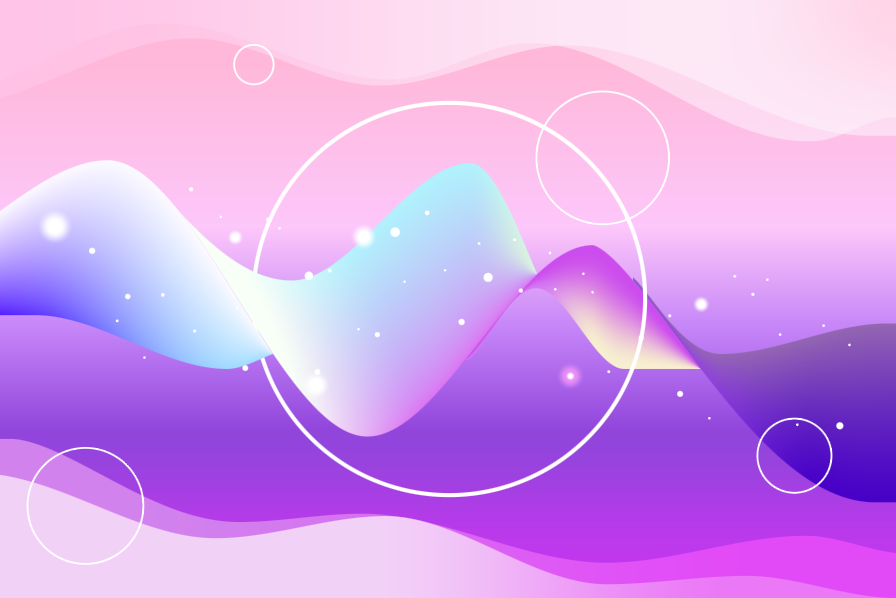
This background is drawn by a Shadertoy shader. Its source:

```glsl
float hash(float n) { return fract(sin(n * 12.99) * 43758.55); }

// Anti-aliased coverage of the side where d is positive
float fill(float d) { return clamp(d / fwidth(d) + 0.5, 0.0, 1.0); }

float band(float y, float low, float high) { return fill(y - low) * fill(high - y); }

float across(float y, float low, float high) {
    return clamp((y - low) / max(high - low, 0.001), 0.0, 1.0);
}

// Eased climb between two knots; z skews the approach to the second
float climb(float x, vec3 a, vec3 b) {
    float t = pow(clamp((x - a.x) / (b.x - a.x), 0.0, 1.0), b.z);
    return (b.y - a.y) * t * t * (3.0 - 2.0 * t);
}

float wave(float x, vec3 a, vec3 b, vec3 c) {
    return a.y + climb(x, a, b) + climb(x, b, c);
}

float wave(float x, vec3 a, vec3 b, vec3 c, vec3 d, vec3 e) {
    return wave(x, a, b, c) + climb(x, c, d) + climb(x, d, e);
}

float ring(vec2 p, vec2 center, float radius, float halfWidth) {
    return fill(halfWidth - abs(length(p - center) - radius));
}

float glow(vec2 p, vec2 center, float radius) {
    return smoothstep(radius, radius * 0.3, length(p - center));
}

vec3 backdrop(float y) {
    vec3 col = mix(vec3(0.75, 0.22, 0.93), vec3(0.57, 0.27, 0.86), smoothstep(0.06, 0.28, y));
    col = mix(col, vec3(0.77, 0.52, 0.97), clamp((y - 0.28) / 0.17, 0.0, 1.0));
    col = mix(col, vec3(0.99, 0.78, 0.98), clamp((y - 0.45) / 0.17, 0.0, 1.0));
    return mix(col, vec3(1.0, 0.72, 0.85), clamp((y - 0.62) / 0.28, 0.0, 1.0));
}

void mainImage(out vec4 fragColor, in vec2 fragCoord) {
    vec2 p = fragCoord / iResolution.xy * vec2(1.5, 1.0);
    float x = p.x, y = p.y;
    vec3 white = vec3(1.0);
    vec3 col = backdrop(y);

    // Translucent waves along the top
    float topA = wave(x, vec3(-0.156, 0.824, 1), vec3(0.273, 0.961, 1), vec3(0.654, 0.867, 1),
                      vec3(0.889, 0.928, 1), vec3(1.348, 0.764, 1)) + 0.04 * smoothstep(1.36, 1.5, x);
    float topB = wave(x, vec3(-0.098, 0.82, 1), vec3(0.322, 0.936, 1), vec3(0.635, 0.857, 1),
                      vec3(0.951, 0.924, 1), vec3(1.455, 0.773, 1));
    vec3 veil = mix(vec3(1.0, 0.78, 0.92), vec3(0.99, 0.95, 0.99), smoothstep(0.0, 1.1, x));
    veil = mix(veil, vec3(1.0, 0.85, 0.91), smoothstep(1.2, 1.55, x) * smoothstep(0.75, 1.0, y));
    col = mix(col, veil, 0.55 * fill(y - topA));
    col = mix(col, veil, 0.6 * fill(y - topB));

    // Waves along the bottom
    float lowBack = wave(x, vec3(0.02, 0.266, 1), vec3(0.4, 0.127, 0.85), vec3(0.605, 0.141, 1),
                         vec3(1.016, 0.059, 1), vec3(1.348, 0.104, 1)) - 0.03 * smoothstep(1.35, 1.52, x);
    float lowFront = wave(x, vec3(-0.04, 0.209, 1), vec3(0.361, 0.1, 1), vec3(0.645, 0.137, 1),
                          vec3(1.016, 0.023, 1), vec3(1.25, 0.037, 1)) - 0.037 * smoothstep(1.25, 1.5, x);
    vec3 orchid = mix(vec3(0.82, 0.51, 0.93), vec3(0.89, 0.29, 0.97), smoothstep(0.2, 1.3, x));
    vec3 blush = mix(vec3(0.95, 0.82, 0.97), vec3(0.92, 0.47, 0.97), smoothstep(0.6, 1.25, x));
    col = mix(col, orchid, fill(lowBack - y));
    col = mix(col, blush, fill(lowFront - y));

    // Edges of the twisting ribbon
    float spine = wave(x, vec3(-0.195, 0.551, 1), vec3(0.18, 0.732, 1), vec3(0.615, 0.27, 1),
                       vec3(0.992, 0.59, 1), vec3(1.465, 0.16, 0.75));
    float leftHem = wave(x, vec3(0.059, 0.473, 1), vec3(0.38, 0.383, 1), vec3(0.488, 0.414, 1));
    float crest = wave(x, vec3(0.215, 0.727, 1), vec3(0.488, 0.531, 0.7), vec3(0.787, 0.727, 1),
                       vec3(1.0, 0.383, 1), vec3(1.2, 0.39, 1));
    float rightHem = wave(x, vec3(0.781, 0.398, 1), vec3(0.898, 0.518, 0.8), vec3(1.045, 0.383, 1));
    float tail = wave(x, vec3(1.055, 0.539, 1), vec3(1.207, 0.408, 0.7), vec3(1.484, 0.459, 1));

    // Magenta fold fading to cream
    float t = across(y, rightHem, spine);
    vec3 cream = mix(vec3(0.83, 0.48, 0.95), vec3(0.97, 0.94, 0.81), smoothstep(0.9, 1.0, x));
    vec3 fold = mix(cream, vec3(0.8, 0.3, 0.93), smoothstep(0.0, 0.95, t));
    col = mix(col, fold, band(y, rightHem, spine) * step(0.77, x) * step(x, 1.18));

    // Dark violet tail
    t = across(y, spine, tail);
    vec3 indigo = mix(vec3(0.58, 0.28, 0.86), vec3(0.28, 0.0, 0.78), smoothstep(1.15, 1.38, x));
    vec3 tailColor = mix(indigo, vec3(0.58, 0.4, 0.7), pow(t, 1.3));
    col = mix(col, tailColor, band(y, spine, tail) * step(1.06, x));

    // Large ring, passing behind the left half of the ribbon
    col = mix(col, white, ring(p, vec2(0.752, 0.5), 0.328, 0.0034));

    // White to blue wing
    t = across(y, leftHem, spine);
    vec3 blue = mix(vec3(0.3, 0.05, 1.0), vec3(0.62, 0.86, 1.0), smoothstep(-0.08, 0.42, x));
    vec3 wing = mix(blue, vec3(0.99, 0.98, 1.0), pow(t, 0.8));
    col = mix(col, wing, band(y, leftHem, spine) * step(x, 0.47));

    // Cyan to magenta sail
    t = across(y, spine, crest);
    vec3 sail = mix(vec3(0.87, 0.44, 0.95), vec3(0.69, 0.95, 0.99), pow(t, 0.65));
    sail = mix(sail, vec3(0.89, 0.96, 0.85), 0.8 * smoothstep(0.78, 0.9, x) * smoothstep(0.1, 0.7, t));
    sail = mix(sail, vec3(0.97, 1.0, 0.97), smoothstep(0.62, 0.38, x - 0.1 * (1.0 - t)));
    col = mix(col, sail, band(y, spine, crest) * step(0.25, x) * step(x, 0.95));

    // Thin rings
    float thin = ring(p, vec2(0.425, 0.892), 0.033, 0.0015);
    thin = max(thin, ring(p, vec2(1.009, 0.736), 0.111, 0.0015));
    thin = max(thin, ring(p, vec2(1.33, 0.238), 0.062, 0.0015));
    thin = max(thin, ring(p, vec2(0.143, 0.154), 0.097, 0.0015));
    col = mix(col, white, thin);

    // Main glows
    float light = max(glow(p, vec2(0.092, 0.621), 0.031), glow(p, vec2(0.609, 0.604), 0.023));
    light = max(light, max(glow(p, vec2(0.529, 0.356), 0.024), glow(p, vec2(1.174, 0.491), 0.015)));
    light = max(light, glow(p, vec2(0.394, 0.603), 0.014));
    col = mix(col, vec3(0.97, 0.6, 0.98), 0.8 * glow(p, vec2(0.955, 0.371), 0.024));
    col = mix(col, white, max(light, glow(p, vec2(0.955, 0.371), 0.008)));

    // Sparkles scattered along the ribbon
    for (float i = 1.0; i < 46.0; i++) {
        float sx = 0.12 + 1.35 * (i + hash(i)) / 47.0;
        float sy = 0.58 - 0.1 * sx + 0.34 * (hash(i + 71.0) - 0.5);
        float size = mix(0.002, 0.008, pow(hash(i + 33.0), 4.0));
        col = mix(col, white, fill(size - length(p - vec2(sx, sy))));
    }

    fragColor = vec4(col, 1.0);
}
```
